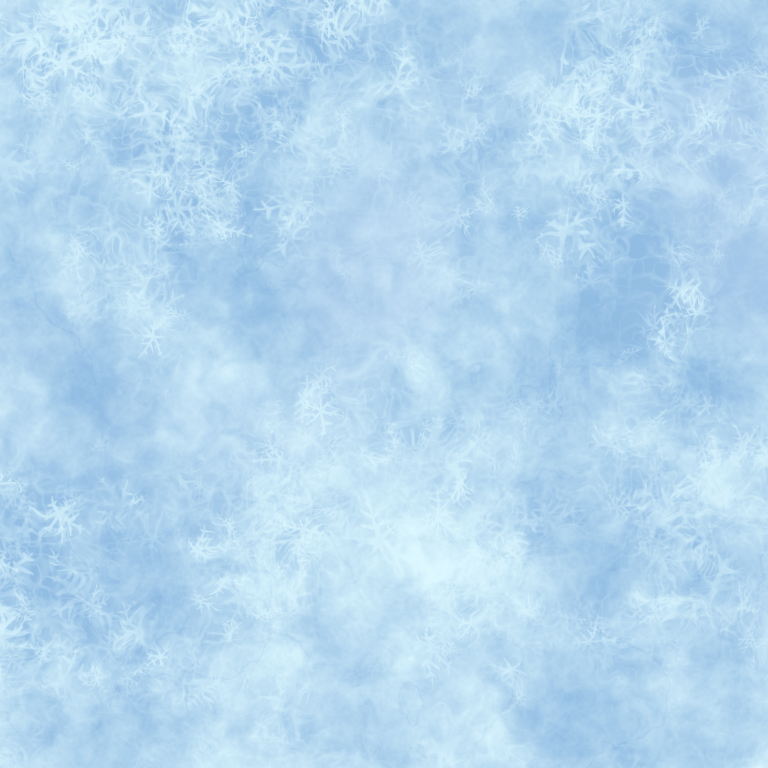
This texture is drawn by a Shadertoy shader. Its source:

```glsl
// Pale blue mottled ice overgrown with clustered, feathery frost crystals.

const vec3 DEEP_ICE = vec3(0.570, 0.738, 0.888);
const vec3 FROST = vec3(0.865, 0.970, 0.998);
const vec3 HAZE = vec3(0.80, 0.88, 0.965);
const int LAYERS = 5;
const float FIRST_CELLS = 10.0;    // crystals across the canvas, coarsest layer
const float LAYER_SCALE = 1.28;
const float CLUSTER_FREQ = 5.2;
const float BRANCHES = 3.6;        // side branches per arm
const float CRYSTAL_OPACITY = 0.72;
const float SOFTNESS = 0.0015;
const float TAU = 6.2831853;

float hash(vec2 p) {
    vec3 q = fract(p.xyx * 0.1031);
    q += dot(q, q.yzx + 33.33);
    return fract((q.x + q.y) * q.z);
}

float noise(vec2 p) {
    vec2 i = floor(p), f = fract(p);
    f = f * f * (3.0 - 2.0 * f);
    return mix(mix(hash(i), hash(i + vec2(1, 0)), f.x),
               mix(hash(i + vec2(0, 1)), hash(i + vec2(1, 1)), f.x), f.y);
}

float fbm(vec2 p) {
    float sum = 0.0, amp = 0.5;
    p = mat2(0.8, 0.6, -0.6, 0.8) * p;
    for (int i = 0; i < 5; i++) {
        sum += amp * noise(p);
        p = mat2(1.6, 1.2, -1.2, 1.6) * p + 7.3;
        amp *= 0.5;
    }
    return sum / 0.97;
}

vec2 wobble(vec2 p) {
    return vec2(noise(p), noise(p + 37.0)) - 0.5;
}

// Thin bright lines along the middle level of the noise.
float lace(vec2 p) {
    return smoothstep(0.68, 0.97, 1.0 - abs(2.0 * noise(p) - 1.0));
}

// Six uneven arms with slanted side branches; p is in units of the radius.
float crystal(vec2 p, float seed, float blur) {
    float r = length(p);
    if (r > 1.1) return 0.0;
    float sector = TAU / 6.0;
    float angle = atan(p.y, p.x) + seed * TAU;
    float arm = floor(angle / sector + 0.5);
    angle -= arm * sector;
    arm = mod(arm, 6.0);
    float reach = mix(0.3, 1.0, hash(vec2(arm + 3.0, seed * 91.0)));
    vec2 q = r * vec2(cos(angle), abs(sin(angle)));

    float spine = q.y - mix(0.01, 0.065, 1.0 - q.x / reach);
    float root = q.x - 0.6 * q.y;
    float id = floor(root * BRANCHES + 0.5);
    float twig = hash(vec2(id + 17.0 * arm + 5.0 * sign(angle), seed * 57.0));
    float span = (reach - root) * mix(0.1, 0.75, twig);
    float side = abs(root * BRANCHES - id) / BRANCHES * 0.86;
    float branch = max(side - 0.055 * (1.0 - 0.7 * q.y / max(span, 0.01)), q.y - span);
    float d = max(min(spine, branch), q.x - reach);
    return smoothstep(blur, -blur, d);
}

// Jittered crystals in one grid, shown only where the cluster value allows.
float crystalLayer(vec2 uv, float cells, float cluster, float soft) {
    vec2 g = uv * cells, base = floor(g);
    float clear = 1.0;
    for (int y = -1; y <= 1; y++)
    for (int x = -1; x <= 1; x++) {
        vec2 cell = base + vec2(x, y);
        float seed = hash(cell + 11.7);
        vec2 center = cell + vec2(hash(cell + 41.3), hash(cell + 83.9));
        float radius = mix(0.5, 0.95, hash(cell + 127.1));
        float need = hash(cell + 61.5);
        float opacity = smoothstep(need - 0.1, need + 0.45, cluster);
        opacity *= mix(0.4, 1.0, hash(cell + 203.3));
        vec2 p = (g - center) / radius;
        float body = crystal(p, seed, soft * cells / radius);
        float glow = 0.13 * exp(-7.0 * dot(p, p));
        clear *= 1.0 - opacity * max(CRYSTAL_OPACITY * body, glow);
    }
    return 1.0 - clear;
}

void mainImage(out vec4 fragColor, in vec2 fragCoord) {
    vec2 uv = fragCoord / iResolution.y;
    vec2 edge = min(fragCoord, iResolution.xy - fragCoord) / iResolution.y;
    float soft = max(SOFTNESS, 0.7 / iResolution.y);
    vec2 grown = uv + 0.018 * wobble(uv * 20.0) + 0.011 * wobble(uv * 52.0);

    // Cloudy ice with blotches, fine mottling and grain
    float clouds = fbm(uv * 3.0 + 21.0);
    float blotches = fbm(grown * 11.0 + 4.0);
    float mottle = fbm(grown * 42.0 + 63.0);
    float grain = noise(uv * 190.0) + noise(uv * 310.0) - 1.0;
    float cluster = smoothstep(0.24, 0.80, fbm(uv * CLUSTER_FREQ + 52.0));
    float tone = 0.40 + 1.0 * (clouds - 0.5) + 0.85 * (blotches - 0.5);
    tone += 0.55 * (mottle - 0.5) + 0.07 * grain;
    tone += 0.13 * exp(-min(edge.x, edge.y) * 28.0);

    // Faint broken veins
    float vein = abs(fbm(uv * 7.0 + 90.0) - 0.5);
    tone -= 0.12 * smoothstep(0.014, 0.0, vein) * smoothstep(0.4, 0.7, noise(uv * 12.0));

    // Frost: lace and crystals from coarse to fine, worn away in patches
    float wear = mix(0.45, 1.0, smoothstep(0.25, 0.6, noise(grown * 34.0 + 8.0)));
    float clear = 1.0 - 0.35 * cluster * lace(grown * 46.0 + 15.0);
    clear *= 1.0 - 0.30 * cluster * lace(grown * 85.0 + 44.0);
    float cells = FIRST_CELLS;
    for (int i = 0; i < LAYERS; i++) {
        vec2 shift = float(i) * vec2(3.71, 9.13);
        clear *= 1.0 - wear * crystalLayer(grown + shift, cells, cluster, soft);
        cells *= LAYER_SCALE;
    }

    vec3 color = mix(DEEP_ICE, FROST, clamp(tone, 0.0, 1.0));
    color = mix(color, HAZE, 0.3 * smoothstep(0.5, 0.75, fbm(uv * 2.5 + 130.0)));
    color = mix(color, FROST, 0.95 * (1.0 - clear));
    fragColor = vec4(color, 1.0);
}
```
